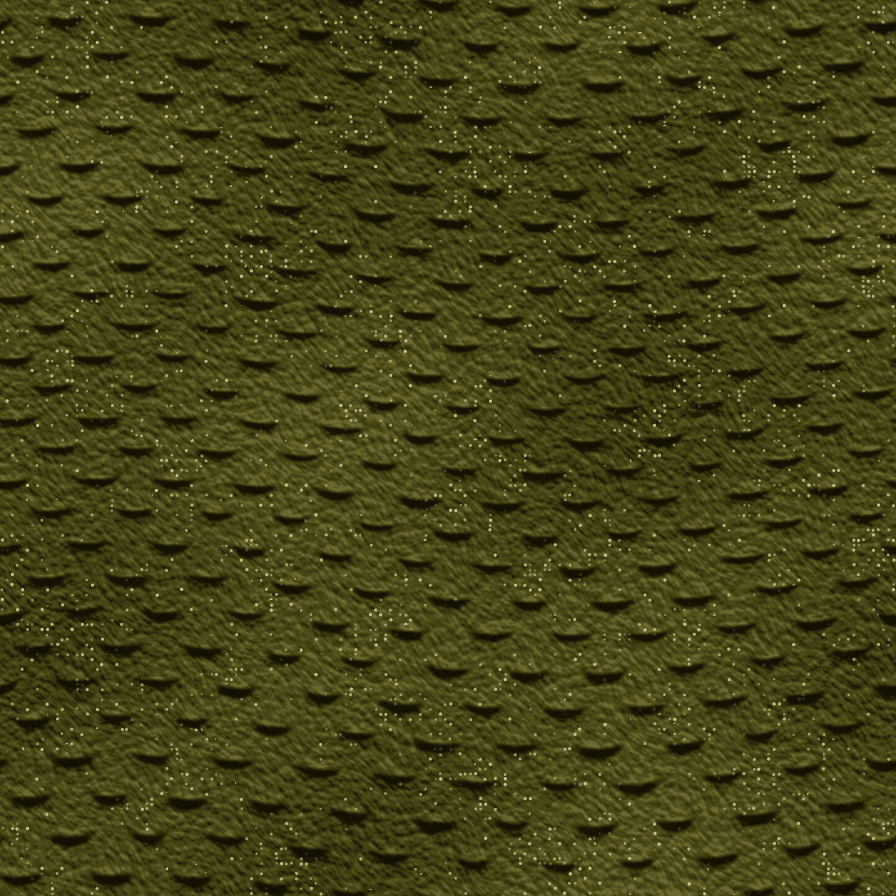
A WebGL 2 fragment shader for this texture:

```glsl
#version 300 es
precision highp float;

uniform vec2 u_resolution;
out vec4 outColor;

const float TAU = 6.2831853;
const vec2 SCALE_COUNT = vec2(11.0, 26.0);  // scales across, rows up
const float SCALE_HALF_WIDTH = 0.030;
const float SHADOW_DEPTH = 0.0140;
const float EDGE_SOFTNESS = 0.0032;
const float ROW_WAVE = 0.015;
const float ROW_STRETCH = 0.020;
const vec2 GRAIN_COUNT = vec2(48.0, 72.0);  // along and across the diagonal
const float GRAIN_STRENGTH = 0.90;
const float BASE_TONE = 0.60;
const float PATCH_STRENGTH = 0.16;
const float FLECK_COUNT = 180.0;
const float FLECK_RADIUS = 0.0017;
const float FLECK_BLUR = 0.0006;
const vec3 DEEP = vec3(0.06, 0.045, 0.0);
const vec3 SHADE = vec3(0.19, 0.17, 0.04);
const vec3 OLIVE = vec3(0.26, 0.25, 0.07);
const vec3 MOSS = vec3(0.32, 0.31, 0.11);
const vec3 PALE = vec3(0.42, 0.41, 0.19);
const vec3 FLECK = vec3(0.76, 0.75, 0.53);

vec2 hash2(vec2 p) {
  vec3 q = fract(p.xyx * vec3(0.1031, 0.1030, 0.0973));
  q += dot(q, q.yzx + 33.33);
  return fract((q.xx + q.yz) * q.zy);
}

// Distance to the nearest scattered cell point
float cellular(vec2 p) {
  vec2 cell = floor(p);
  float nearest = 4.0;
  for (int y = -1; y <= 1; y++)
    for (int x = -1; x <= 1; x++) {
      vec2 c = cell + vec2(x, y);
      nearest = min(nearest, distance(p, c + hash2(c + 200.0)));
    }
  return nearest;
}

// Rough skin lit from above, each octave turned to hide the lattice
float grainLight(vec2 p) {
  p += 0.004 * sin(TAU * vec2(9.0 * p.y + 2.0 * p.x, 8.0 * p.x - 3.0 * p.y));
  vec2 g = vec2(p.x - p.y, p.x + p.y) * GRAIN_COUNT;
  vec2 towardLight = vec2(-0.25, 0.4);
  mat2 turn = mat2(0.8, 0.6, -0.6, 0.8);
  float light = 0.0;
  float weight = 0.6;
  for (int i = 0; i < 2; i++) {
    light += weight * (cellular(g + towardLight) - cellular(g));
    g = turn * g * 1.8 + 17.0;
    towardLight = turn * towardLight;
    weight *= 0.9;
  }
  return light;
}

// Broad patches from layered sines
float patches(vec2 p, float seed) {
  return 0.45 * sin(TAU * (p.x + p.y) + seed)
       + 0.35 * sin(TAU * (2.0 * p.x - p.y) + seed * 2.3)
       + 0.30 * sin(TAU * (p.x - 3.0 * p.y) + seed * 3.7);
}

vec2 bendRows(vec2 p) {
  float wave = ROW_WAVE * sin(TAU * (p.x - 0.37));
  float stretch = ROW_STRETCH * sin(TAU * (p.y - 0.57));
  return p + vec2(0.016 * sin(TAU * (p.y + 0.2)), wave + stretch);
}

// x: shadow under the lip, y: light on the dome
vec2 scales(vec2 p) {
  vec2 q = bendRows(p) * SCALE_COUNT;
  q.x += 0.5 * mod(floor(q.y), 2.0);
  vec2 id = mod(floor(q), SCALE_COUNT);
  vec2 rnd = hash2(id + 40.0);
  vec2 local = (fract(q) - 0.5) / SCALE_COUNT;
  local += (rnd - 0.5) * vec2(0.009, 0.004);
  float size = mix(0.85, 1.12, hash2(id + 90.0).x);
  float u = local.x / (SCALE_HALF_WIDTH * size);
  float arch = max(1.0 - u * u, 0.0);

  float lower = -SHADOW_DEPTH * mix(0.85, 1.1, rnd.y) * arch;
  float upper = 0.002 - 0.0055 * arch;
  float shadow = smoothstep(-EDGE_SOFTNESS, EDGE_SOFTNESS, local.y - lower)
               * smoothstep(-EDGE_SOFTNESS, EDGE_SOFTNESS, upper - local.y)
               * (1.0 - smoothstep(0.5, 1.05, abs(u)));
  float dome = exp(-2.5 * u * u - pow((local.y - 0.002) / 0.005, 2.0));
  float lip = exp(-6.0 * u * u - pow((local.y + 0.002) / 0.002, 2.0));
  float halo = exp(-2.0 * u * u - pow((local.y + 0.011) / 0.007, 2.0));
  return vec2(shadow, 0.16 * dome + 0.4 * lip - 0.28 * halo);
}

// Tiny bright specks gathered in patches
float flecks(vec2 p, float pixel) {
  vec2 q = p * FLECK_COUNT;
  vec2 id = floor(q);
  vec2 pick = hash2(id + 310.0);
  vec2 center = 0.4 + 0.2 * hash2(id + 570.0);
  float clump = patches(p * 3.0, 1.3) + 0.8 * patches(p * 7.0, 4.1);
  float chance = mix(0.02, 0.20, smoothstep(-0.4, 1.2, clump));
  float d = length(fract(q) - center) / FLECK_COUNT;
  float radius = FLECK_RADIUS * mix(0.75, 1.1, pick.y);
  float blur = max(0.5 * pixel, FLECK_BLUR);
  float disc = 1.0 - smoothstep(radius - blur, radius + blur, d);
  return disc * step(pick.x, chance) * mix(0.45, 1.0, pick.y);
}

vec3 toneColor(float t) {
  vec4 k = clamp(t * 4.0 - vec4(0.0, 1.0, 2.0, 3.0), 0.0, 1.0);
  vec3 c = mix(mix(DEEP, SHADE, k.x), OLIVE, k.y);
  return mix(mix(c, MOSS, k.z), PALE, k.w);
}

void main() {
  vec2 p = gl_FragCoord.xy / u_resolution;
  vec2 relief = scales(p);
  float tone = BASE_TONE + PATCH_STRENGTH * patches(p, 2.6) + GRAIN_STRENGTH * grainLight(p);
  tone = mix(max(tone + relief.y, 0.12), 0.02, 0.95 * relief.x);
  vec3 color = toneColor(tone);
  float speck = flecks(p, 1.0 / u_resolution.y) * (1.0 - 0.8 * relief.x);
  outColor = vec4(mix(color, FLECK, speck), 1.0);
}
```
